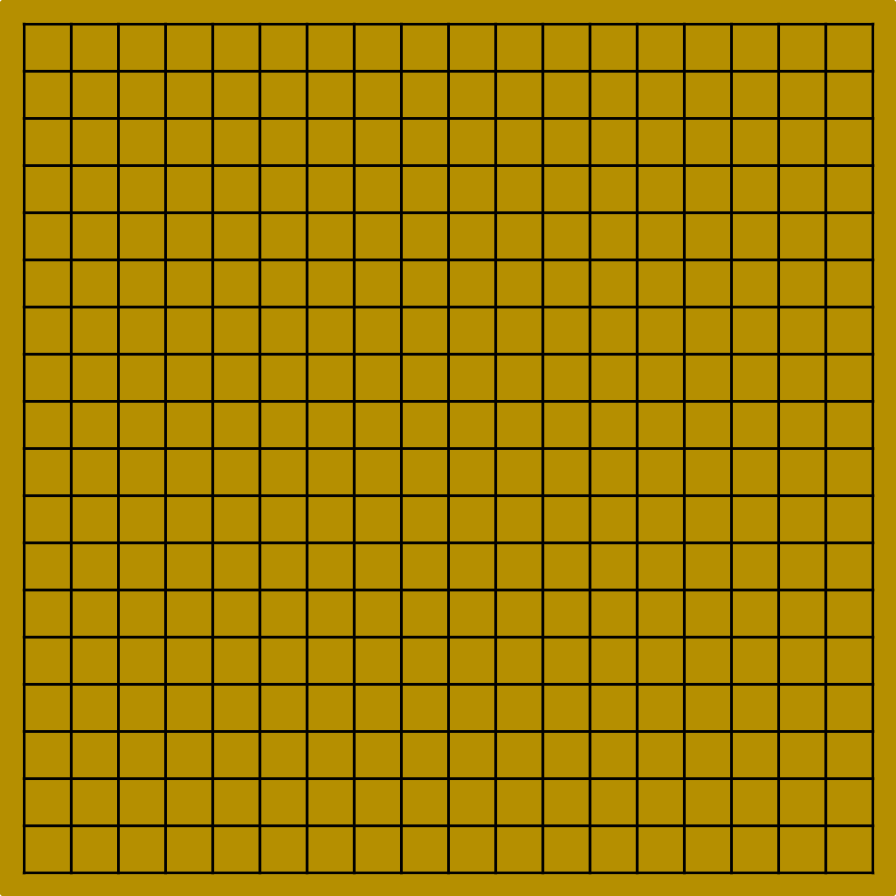
A WebGL 1 fragment shader for this pattern:

```glsl
precision highp float;

uniform vec2 u_resolution;

// Coverage of a shape from its signed distance, smoothed over one pixel
float coverage(float signedDistance, float pixel) {
    return clamp(0.5 - signedDistance / pixel, 0.0, 1.0);
}

float roundedBox(vec2 p, vec2 halfSize, float radius) {
    vec2 q = abs(p) - halfSize + radius;
    return length(max(q, 0.0)) + min(max(q.x, q.y), 0.0) - radius;
}

void main() {
    float pixel = 1.0 / min(u_resolution.x, u_resolution.y);
    vec2 p = (gl_FragCoord.xy - 0.5 * u_resolution) * pixel;

    // 19 lines each way, half a cell of margin around them
    float pitch = 1.0 / 19.0;
    float halfWidth = 0.00155;
    vec2 grid = p - vec2(0.0006, -0.0006);
    vec2 toLine = abs(fract(grid / pitch + 0.5) - 0.5) * pitch;
    vec2 toEnd = abs(grid) - 9.0 * pitch;

    // Each line stops flush with the outer edge of the frame
    float vertical = coverage(toLine.x - halfWidth, pixel);
    float horizontal = coverage(toLine.y - halfWidth, pixel);
    float frame = coverage(max(toEnd.x, toEnd.y) - halfWidth, pixel);
    float ink = (1.0 - (1.0 - vertical) * (1.0 - horizontal)) * frame;

    // Board with slightly rounded corners
    vec3 color = mix(vec3(0.71, 0.56, 0.0), vec3(0.005, 0.004, 0.0), ink);
    float board = coverage(roundedBox(p, vec2(0.5 + pixel * 0.5), 0.005), pixel);
    gl_FragColor = vec4(mix(vec3(1.0), color, board), 1.0);
}
```
